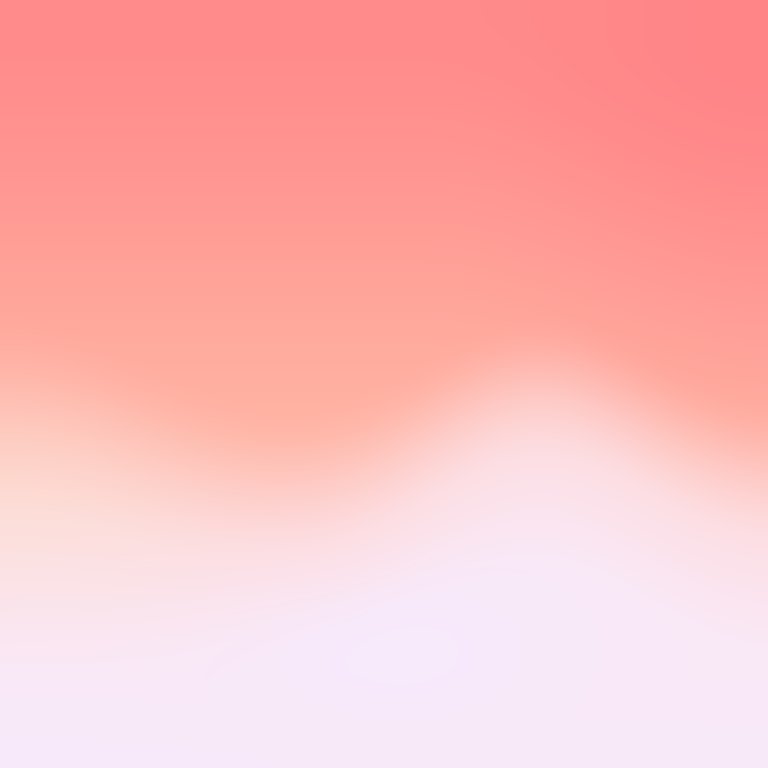
Give the GLSL for this background, as a Shadertoy shader.

```glsl
// Height of the soft border between the warm sky and the pale mist
float mistEdge(float x) {
    float leftRise = 0.11 * exp(-16.0 * x * x);
    float hill = 0.13 * exp(-26.0 * (x - 0.7) * (x - 0.7));
    return 0.33 + 0.035 * x + leftRise + hill;
}

// Coral at the top warming to peach, held back towards the right
vec3 skyColor(vec2 uv) {
    float rightSide = smoothstep(0.55, 1.0, uv.x);
    vec3 coral = vec3(1.0, 0.545 - 0.025 * rightSide, 0.542 - 0.012 * rightSide);
    vec3 peach = vec3(1.0, 0.72, 0.65);
    float fall = 1.0 - uv.y - 0.07 * rightSide;
    return mix(coral, peach, smoothstep(0.0, 0.7, fall));
}

void mainImage(out vec4 fragColor, in vec2 fragCoord) {
    vec2 uv = fragCoord / iResolution.xy;
    float leftSide = 1.0 - smoothstep(0.0, 0.4, uv.x);

    // Depth below the border; the blend is wider on the left
    float depth = (mistEdge(uv.x) - uv.y) / (1.0 + 0.4 * leftSide);

    // Sky into blush, then blush into mist
    vec3 blush = mix(vec3(0.99, 0.868, 0.885), vec3(0.99, 0.866, 0.835), leftSide);
    vec3 mist = vec3(0.978, 0.91, 0.965);
    vec3 color = mix(skyColor(uv), blush, smoothstep(-0.11, 0.1, depth));
    color = mix(color, mist, smoothstep(0.03, 0.25, depth));

    // Lilac glow low in the middle, trailing to the lower left
    vec2 offset = (uv - vec2(0.52, 0.15)) / vec2(0.24, 0.13);
    float glow = 0.9 * exp(-dot(offset, offset));
    float floorGlow = 0.7 * (1.0 - smoothstep(0.0, 0.16, uv.y)) * (1.0 - 0.5 * uv.x);
    vec3 lilac = vec3(0.965, 0.917, 0.988);
    color = mix(color, lilac, max(glow, floorGlow) * smoothstep(0.05, 0.22, depth));

    fragColor = vec4(color, 1.0);
}
```
